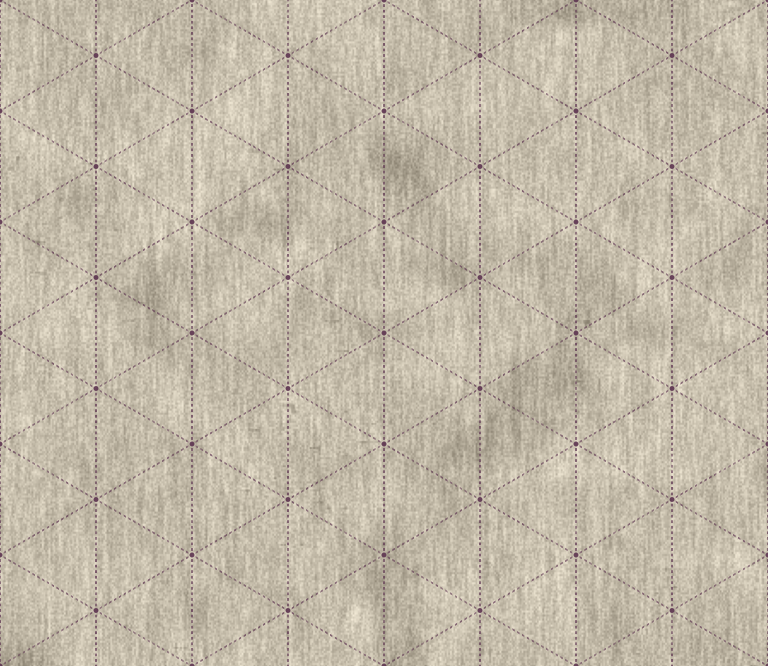
Write a WebGL 2 fragment shader that draws this pattern.

```glsl
#version 300 es
precision highp float;
// Dashed triangular grid with dotted vertices, printed on worn woven linen.

uniform vec2 u_resolution;
out vec4 fragColor;

float hash(vec2 cell) {
    uvec2 n = uvec2(ivec2(cell) + 4096);
    uint h = n.x * 73856093u ^ n.y * 19349663u;
    h = (h ^ (h >> 15)) * 739982445u;
    h = (h ^ (h >> 13)) * 695872825u;
    return float((h ^ (h >> 16)) & 65535u) / 65535.0;
}

float noise(vec2 p) {
    vec2 i = floor(p), f = fract(p);
    f = f * f * (3.0 - 2.0 * f);
    return mix(mix(hash(i), hash(i + vec2(1, 0)), f.x),
               mix(hash(i + vec2(0, 1)), hash(i + vec2(1, 1)), f.x), f.y);
}

float fbm(vec2 p) {
    float sum = 0.0, weight = 0.5;
    for (int i = 0; i < 4; i++) {
        sum += weight * noise(p);
        p = p * 2.03 + 17.0;
        weight *= 0.5;
    }
    return sum / 0.9375;
}

// Distance to the nearest integer.
float toInteger(float x) {
    return abs(fract(x + 0.5) - 0.5);
}

// Linen with vertical threads, fine grain and soft stains; p.y spans 0 to 1.
vec3 linen(vec2 p) {
    float threads = noise(p * vec2(310, 38)) + 0.7 * noise(p * vec2(190, 14) + 50.0) - 0.85;
    float grain = noise(p * vec2(390, 330) + 90.0) - 0.5;
    float mottling = fbm(p * vec2(11, 13) + 7.0) - 0.5;
    float stain = smoothstep(0.56, 0.8, fbm(p * vec2(5, 6) + 31.0));
    float fleck = smoothstep(0.85, 1.0, noise(p * vec2(75, 110) + 13.0))
                * smoothstep(0.5, 0.75, fbm(p * 8.0 + 70.0));
    float shade = 0.11 * threads + 0.15 * grain + 0.12 * mottling - 0.1 * stain - 0.12 * fleck;
    return vec3(0.775, 0.742, 0.67) + shade * vec3(1.0, 1.0, 0.97);
}

// Dashed line, with 20 dashes to each triangle edge.
float dashedLine(float dist, float along, float pixel) {
    float line = 1.0 - smoothstep(0.0075 - 0.5 * pixel, 0.0075 + 0.5 * pixel, dist);
    return line * smoothstep(-0.6, 0.6, cos(6.28319 * 20.0 * along));
}

void main() {
    vec2 uv = gl_FragCoord.xy / u_resolution;
    vec2 cloth = gl_FragCoord.xy / u_resolution.y;

    // Eight columns by six rows; one unit of y is one triangle edge.
    vec2 g = uv * vec2(8, 6);
    float pixel = 6.0 / u_resolution.y;
    float rise = g.y - 0.5 * g.x, fall = g.y + 0.5 * g.x;

    // Vertical lines and the two diagonal families.
    float vertical = dashedLine(0.866 * toInteger(g.x), g.y - 0.5 * floor(g.x + 0.5), pixel);
    float diagonal = max(dashedLine(0.866 * toInteger(rise), g.x, pixel),
                         dashedLine(0.866 * toInteger(fall), g.x, pixel));

    // Dots where the lines meet; odd columns sit half an edge higher.
    float column = floor(g.x + 0.5);
    vec2 offset = vec2(0.866 * (g.x - column), toInteger(g.y - 0.5 * column));
    float dot_ = 1.0 - smoothstep(0.022 - 0.7 * pixel, 0.022 + 0.7 * pixel, length(offset));

    // Ink fades unevenly into the cloth.
    float wear = 0.75 + 0.4 * noise(cloth * 60.0 + 5.0);
    float ink = max(max(0.72 * vertical, 0.6 * diagonal) * wear, 0.9 * dot_);
    vec3 color = mix(linen(cloth), vec3(0.36, 0.2, 0.31), clamp(ink, 0.0, 1.0));
    fragColor = vec4(color, 1.0);
}
```
